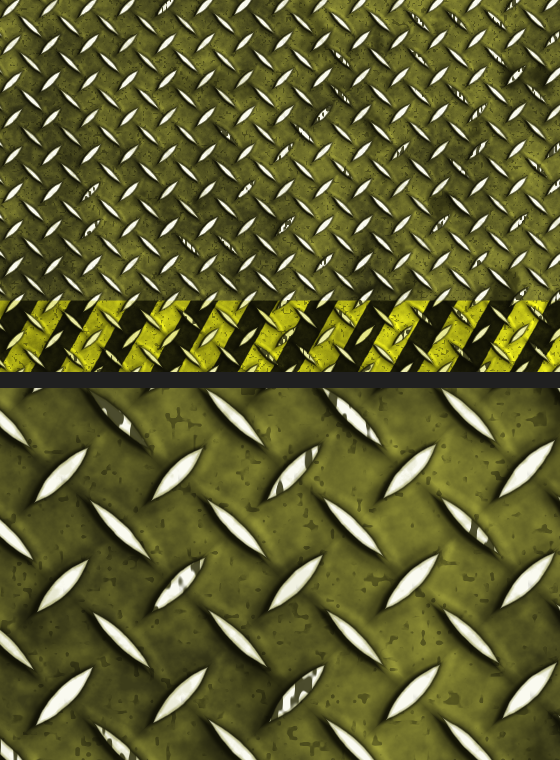
Top, the full canvas; bottom, a detail of the centre.
Write a WebGL 1 fragment shader that draws this texture.

```glsl
precision highp float;
uniform vec2 u_resolution;

#define PITCH vec2(0.1043, 0.0992)
#define ANCHOR vec2(0.661, 0.590)
#define TILT 0.013
#define BAND_TOP 0.192
#define STRIPE_PITCH 0.161
#define STRIPE_LEAN 0.56
#define DRAB vec3(0.31, 0.31, 0.13)
#define OLIVE vec3(0.48, 0.48, 0.18)
#define SOOT vec3(0.07, 0.07, 0.02)
#define YELLOW vec3(0.72, 0.72, 0.09)
#define CREAM vec3(0.98, 0.98, 0.94)
#define PALE vec3(0.83, 0.83, 0.62)

float hash(vec2 p) {
  p = fract(p * vec2(0.1031, 0.1137));
  p += dot(p, p.yx + 33.33);
  return fract((p.x + p.y) * p.x * 7.13);
}

float noise(vec2 p) {
  vec2 i = floor(p), f = fract(p);
  f = f * f * (3.0 - 2.0 * f);
  return mix(mix(hash(i), hash(i + vec2(1.0, 0.0)), f.x),
             mix(hash(i + vec2(0.0, 1.0)), hash(i + vec2(1.0, 1.0)), f.x), f.y);
}

float fbm(vec2 p) {
  float sum = 0.0, gain = 0.5;
  for (int i = 0; i < 5; i++) {
    sum += gain * noise(p);
    p = mat2(1.6, 1.2, -1.2, 1.6) * p + 17.3;
    gain *= 0.5;
  }
  return sum;
}

// Distance to a pointed lens lying along x; size holds half length and half width
float lens(vec2 p, vec2 size) {
  float radius = dot(size, size) / (2.0 * size.y);
  return length(vec2(p.x, abs(p.y) + radius - size.y)) - radius;
}

// Bare plate: uneven olive, brighter and dirtier to the right
vec3 plate(vec2 uv, float across, float grain) {
  float cloud = fbm(uv * 7.0 + 3.0);
  float tone = 0.30 + 0.36 * across + 1.5 * (cloud - 0.48) + 0.9 * (grain - 0.5);
  vec3 color = mix(DRAB * 0.88, OLIVE * 1.08, clamp(tone, -0.15, 1.15));
  float grime = smoothstep(0.56, 0.74, fbm(uv * vec2(11.0, 9.0) + 40.0));
  return mix(color, SOOT, grime * (0.15 + 0.5 * across));
}

// Painted hazard band of leaning stripes
vec3 hazard(vec2 uv, float across, float grain, float px) {
  float cloud = fbm(uv * 9.0 + 21.0);
  float s = uv.x - STRIPE_LEAN * uv.y - 0.361 + 0.004 * (grain - 0.5);
  float phase = abs(fract(s / STRIPE_PITCH) - 0.5) * STRIPE_PITCH;
  float dark = 1.0 - smoothstep(-px, px, phase - 0.037);
  vec3 paint = YELLOW * (0.66 + 0.16 * across + 0.55 * cloud + 0.35 * (grain - 0.5));
  vec3 black = SOOT * (0.9 + 2.6 * cloud * grain);
  return mix(paint, black, dark);
}

void main() {
  float px = 1.0 / u_resolution.y;
  vec2 uv = gl_FragCoord.xy * px;
  float across = gl_FragCoord.x / u_resolution.x;
  float grain = fbm(uv * 75.0);
  float band = 1.0 - smoothstep(-px, px, uv.y - BAND_TOP);

  vec3 color = mix(plate(uv, across, grain), hazard(uv, across, grain, px), band);
  float speck = smoothstep(0.68, 0.82, noise(uv * 210.0)) * smoothstep(0.4, 0.6, grain);
  color = mix(color, SOOT, 0.4 * speck);

  // Two interleaved grids of raised lenses, crossing at right angles
  vec2 grid = mat2(cos(TILT), -sin(TILT), sin(TILT), cos(TILT)) * (uv - ANCHOR) / PITCH;
  for (int k = 0; k < 2; k++) {
    float kind = float(k);
    float lean = 1.0 - 2.0 * kind;
    vec2 cell = floor(grid - 0.5 * kind + 0.5);
    vec2 local = (grid - 0.5 * kind - cell) * PITCH;
    vec2 id = cell + vec2(60.0 + 31.0 * kind, 80.0);
    float chance = hash(id), shade = hash(id + 7.7);

    vec2 size = mix(vec2(0.034, 0.0074), vec2(0.0355, 0.0054), kind);
    size *= 0.95 + 0.1 * shade;
    mat2 turn = mat2(0.7071, -0.7071 * lean, 0.7071 * lean, 0.7071);
    float edge = lens(turn * local, size) + 0.0016 * (grain - 0.5);
    float drop = lens(turn * (local + vec2(0.0045, 0.0015)), size);
    float rim = lens(turn * (local - vec2(0.0050, 0.0020)), size);

    // Lit flank, soft halo, then the hard shadow
    color *= 1.0 + 0.25 * (1.0 - smoothstep(0.0, 0.008, abs(rim - 0.003)));
    color *= 1.0 - 0.42 * (1.0 - smoothstep(0.0, 0.017, drop));
    float shadow = 1.0 - smoothstep(-0.001, 0.0045, min(drop, edge + 0.001));
    color = mix(color, SOOT * 0.8, 0.9 * shadow);

    // Polished face, with scratches on some lenses
    float fill = 1.0 - smoothstep(-px, px, edge);
    float gloss = smoothstep(0.0, 0.0035, -edge) - 0.35 * smoothstep(0.4, 0.65, grain);
    vec3 face = mix(PALE * 0.9, CREAM, clamp(gloss + 0.3 * shade, 0.0, 1.0));
    face = mix(face, face * vec3(0.92, 0.92, 0.55), band * (0.5 + 0.5 * shade));
    float worn = step(chance, 0.06 + 0.3 * across * across + 0.12 * band);
    float scratch = smoothstep(0.5, 0.66, noise(uv * vec2(190.0, 75.0) + 9.0));
    face = mix(face, DRAB * 0.7, 0.9 * worn * scratch);
    color = mix(color, face, fill);
  }

  gl_FragColor = vec4(clamp(color, 0.0, 1.0), 1.0);
}
```
